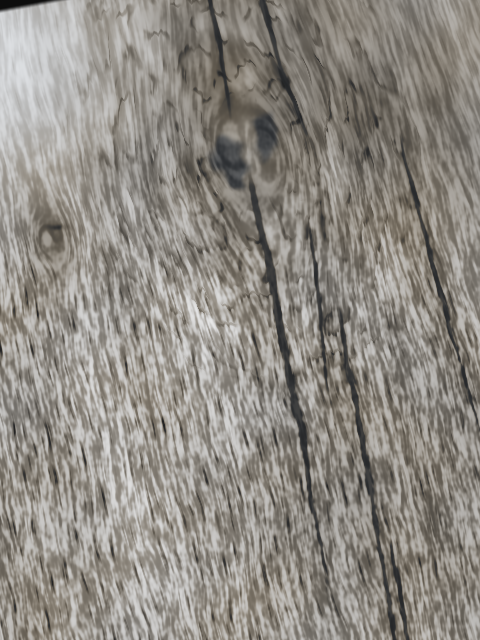
Give the GLSL for this texture, as a Shadertoy shader.

```glsl
// Weathered oak board: grain flows down the canvas and bends around two knots.
// Stretched gradient noise along the flow gives flaky fibres, dashed cells give
// pores, and tapered curves give the drying cracks. A cool sheen lights one corner.

vec2 hash2(vec2 p) {
    vec3 q = fract(p.xyx * vec3(0.1031, 0.1030, 0.0973));
    q += dot(q, q.yzx + 33.33);
    return fract((q.xx + q.yz) * q.zy);
}
float corner(vec2 cell, vec2 offset, vec2 f) {
    float angle = 6.2832 * hash2(cell + offset).x;
    return dot(vec2(cos(angle), sin(angle)), f - offset);
}
float gradientNoise(vec2 p) {
    vec2 i = floor(p), f = p - i;
    vec2 s = f * f * f * (f * (f * 6.0 - 15.0) + 10.0);
    return mix(mix(corner(i, vec2(0, 0), f), corner(i, vec2(1, 0), f), s.x),
               mix(corner(i, vec2(0, 1), f), corner(i, vec2(1, 1), f), s.x), s.y);
}

// Offset from a knot, sheared and squeezed along the leaning grain
vec2 knotSpace(vec2 p, vec2 centre) {
    vec2 q = p - centre;
    return vec2(q.x + 0.17 * q.y, 0.7 * q.y);
}

// Sideways push of the fibres, like a stream around a pebble
float deflect(vec2 q, float radius) {
    float r2 = radius * radius, d2 = dot(q, q);
    return -q.x * r2 / (d2 + 0.5 * r2) * exp(-d2 / (5.0 * r2));
}

// Short dark pores, one per cell, staggered from column to column
float pores(vec2 g) {
    float column = floor(g.x);
    g.y += 7.0 * hash2(vec2(column, 3.0)).x;
    vec2 rnd = hash2(vec2(column, floor(g.y)) + 40.0);
    vec2 f = fract(g) - 0.5;
    float along = 1.0 - smoothstep(0.1, 0.25 + 0.24 * rnd.y, abs(f.y));
    float side = abs(f.x - 0.4 * (rnd.x - 0.5) + 0.14 * f.y);
    return along * (1.0 - smoothstep(0.03, 0.14, side)) * smoothstep(0.15, 0.55, rnd.y);
}

// Crack from xy to zw with a sideways bow; returns core and soft halo
vec2 crack(vec2 p, vec4 ends, vec2 bowWidth, float fray) {
    float t = (p.y - ends.y) / (ends.w - ends.y);
    if (t <= 0.0 || t >= 1.0) return vec2(0);
    float x = mix(ends.x, ends.z, t) + 4.0 * bowWidth.x * t * (1.0 - t);
    x += 0.005 * gradientNoise(vec2(p.y * 11.0, ends.x * 90.0));
    float w = bowWidth.y * 2.4 * sqrt(t) * pow(1.0 - t, 1.3);
    w *= 1.0 + 0.6 * gradientNoise(vec2(p.y * 38.0, ends.x * 50.0));
    float d = abs(p.x - x) + 0.007 * fray;
    float fade = smoothstep(0.0, 0.06, t) * (1.0 - smoothstep(0.7, 1.0, t));
    return fade * vec2(1.0 - smoothstep(w - 0.0015, w + 0.002, d), exp(-max(d, 0.0) / (w + 0.004)));
}

float blob(vec2 p, vec2 centre, vec2 size) {
    vec2 q = (p - centre) / size;
    return exp(-dot(q, q));
}

void mainImage(out vec4 fragColor, in vec2 fragCoord) {
    vec2 p = fragCoord / iResolution.y;
    p.x *= 0.75 * iResolution.y / iResolution.x;
    vec2 big = knotSpace(p, vec2(0.39, 0.765)), small = knotSpace(p, vec2(0.081, 0.629));
    float sheen = blob(p, vec2(0.0, 0.91), vec2(0.17, 0.16));

    // Grain coordinates: across the fibres, then along them
    float across = p.x + 0.17 * p.y + 0.13 * p.x * p.y * p.y;
    across += deflect(big, 0.085) + deflect(small, 0.032);
    across += 0.016 * gradientNoise(p * vec2(6, 4)) + 0.004 * gradientNoise(p * vec2(25, 17));
    vec2 g = vec2(across, p.y);

    // Fibres with crisp flakes, softer towards the far upper edge
    float focus = 1.0 - 0.6 * smoothstep(0.45, 0.95, p.y);
    float fibre = 0.40 * gradientNoise(g * vec2(120, 21)) + 0.26 * gradientNoise(g * vec2(58, 8) + 11.0);
    fibre += 0.36 * focus * gradientNoise(g * vec2(210, 52) + 23.0);
    fibre += 0.16 * focus * gradientNoise(p * vec2(170, 115));
    fibre = 0.19 * tanh(fibre / 0.17);
    float tone = 0.59 + fibre * (0.3 + 0.66 * focus) * (1.0 - 0.5 * sheen);
    tone += 0.14 * gradientNoise(g * vec2(11, 3) + 5.0);

    // Broken, jagged cathedral arcs around the big knot
    float ring = length(big) + 0.014 * gradientNoise(p * 12.0) + 0.02 * fibre;
    float turn = atan(big.x, big.y);
    float arcs = gradientNoise(vec2(ring * 34.0, 2.5 * turn));
    float broken = smoothstep(-0.15, 0.2, gradientNoise(vec2(ring * 40.0, 6.0 * turn) + 70.0));
    float arcZone = smoothstep(0.05, 0.08, ring) * (1.0 - smoothstep(0.2, 0.33, ring));
    tone += arcZone * (0.17 * arcs - 0.17 * broken * (1.0 - smoothstep(0.02, 0.11, abs(arcs))));

    // Pores, strongest low on the left
    float poreZone = (1.0 - smoothstep(0.45, 0.7, p.y)) * (1.0 - 0.5 * smoothstep(0.3, 0.6, p.x));
    tone -= 0.29 * pores(g * vec2(42, 14)) * poreZone;
    tone -= 0.18 * pores(g * vec2(67, 19) + 9.3) * (0.2 + 0.8 * poreZone);

    // Broad light and shade
    tone += 0.26 * sheen + 0.05 * blob(p, vec2(0.2, 0.3), vec2(0.28, 0.35));
    tone -= 0.12 * blob(p, vec2(0.5, 0.85), vec2(0.28, 0.22));
    tone -= 0.07 * blob(p, vec2(0.68, 0.28), vec2(0.17, 0.3));
    tone -= 0.08 * blob(p, vec2(0.0, 0.46), vec2(0.06, 0.1));

    // Knots: shaded rims, dark hollows and a pale ridge
    vec2 rough = p + 0.016 * vec2(gradientNoise(p * 34.0), gradientNoise(p * 34.0 + 8.0));
    float hollow = blob(rough, vec2(0.352, 0.759), vec2(0.027, 0.031));
    hollow += blob(rough, vec2(0.414, 0.785), vec2(0.021, 0.038));
    hollow += 0.8 * blob(rough, vec2(0.374, 0.722), vec2(0.016, 0.026));
    hollow = smoothstep(0.25, 0.75, hollow);
    tone -= 0.06 * exp(-pow((length(big) - 0.055) / 0.016, 2.0));
    tone += 0.08 * blob(rough, vec2(0.386, 0.775), vec2(0.010, 0.04));
    tone -= 0.15 * blob(small, vec2(0), vec2(0.04)) + 0.16 * blob(rough, vec2(0.092, 0.643), vec2(0.022, 0.007));
    tone = mix(tone, 0.25 + 0.5 * fibre, 0.9 * hollow);

    // Drying cracks: end points, then bow and width
    const vec4 ends[7] = vec4[7](vec4(0.395, 1.10, 0.503, 0.735), vec4(0.325, 1.02, 0.361, 0.80),
        vec4(0.388, 0.74, 0.530, -0.03), vec4(0.486, 0.65, 0.524, 0.33), vec4(0.525, 0.54, 0.661, -0.30),
        vec4(0.622, 0.80, 0.790, 0.20), vec4(0.612, 0.16, 0.650, -0.10));
    const vec2 bowWidth[7] = vec2[7](vec2(-0.018, 0.0055), vec2(0.003, 0.004), vec2(0.005, 0.0078),
        vec2(-0.003, 0.004), vec2(0.004, 0.0056), vec2(-0.006, 0.0042), vec2(0.0, 0.004));
    vec2 split = vec2(0);
    for (int i = 0; i < 7; i++) split = max(split, crack(p, ends[i], bowWidth[i], fibre));
    tone = mix(tone - 0.12 * split.y, 0.19 + 0.2 * fibre, 0.93 * split.x);

    // Warm mid tones, neutral shadows and cool highlights
    tone = clamp(tone, 0.14, 0.92);
    float warmth = smoothstep(0.18, 0.36, tone) * (1.0 - smoothstep(0.5, 0.9, tone));
    warmth *= 1.0 + 0.8 * gradientNoise(p * 7.0) - 0.9 * hollow;
    vec3 colour = tone + vec3(0.022, 0.0, -0.034) * warmth;
    colour += vec3(-0.010, 0.0, 0.012) * max(sheen, max(0.6 * split.x, hollow));

    // Dark gap beyond the board's upper left edge
    float gap = smoothstep(-0.004, 0.005, p.y - 0.982 - 0.186 * p.x);
    fragColor = vec4(mix(colour, vec3(0.05), gap), 1.0);
}
```
